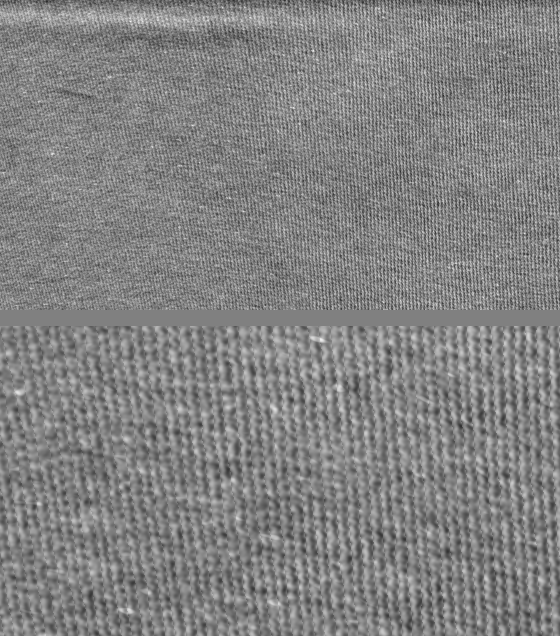
Top, the full canvas; bottom, a detail of the centre.
Write a Shadertoy shader that draws this texture.

```glsl
// Grey heathered rib-knit cloth with a soft fold along the top and a small crease.

const float TAU          = 6.2831853;
const float BASE_GREY    = 0.508;
const float RIB_DENSITY  = 104.0;  // ribs per canvas height, at the left
const float RIB_SPREAD   = 0.06;   // widening of the ribs to the right
const vec2  RIB_LEAN     = vec2(0.24, 0.04);   // left, right
const vec2  RIB_CONTRAST = vec2(0.055, 0.130); // left, right
const vec2  SLUB_RISE    = vec2(0.16, -0.10);  // left, right
const float ROW_DENSITY  = 92.0;   // stitch rows per canvas height
const float ROW_RISE     = 0.25;
const float STITCH_DEPTH = 0.030;
const float GRAIN_DEPTH  = 0.22;
const float SLUB_DEPTH   = 0.155;
const float CLOUD_DEPTH  = 0.050;
const float FLECK_LIGHT  = 0.20;

vec2 hashGradient(vec2 cell) {
    vec3 q = fract(cell.xyx * vec3(0.1031, 0.1030, 0.0973));
    q += dot(q, q.yzx + 33.33);
    float angle = TAU * fract((q.x + q.y) * q.z);
    return vec2(cos(angle), sin(angle));
}

float gradientNoise(vec2 p) {
    vec2 i = floor(p), f = fract(p);
    vec2 w = f * f * f * (f * (f * 6.0 - 15.0) + 10.0);
    vec2 e = vec2(1.0, 0.0);
    float a = dot(hashGradient(i), f);
    float b = dot(hashGradient(i + e.xy), f - e.xy);
    float c = dot(hashGradient(i + e.yx), f - e.yx);
    float d = dot(hashGradient(i + e.xx), f - e.xx);
    return mix(mix(a, b, w.x), mix(c, d, w.x), w.y);
}

float bump(float d, float width) {
    return exp(-d * d / (width * width));
}

// Sine wave that fades out where it gets too fine to resolve
float softWave(float phase, float footprint) {
    return sin(TAU * phase) * (1.0 - smoothstep(0.45, 0.9, footprint));
}

// Ribs leaning most at the left, crossed by slanted staggered stitch rows
float knit(vec2 p, float side, float pixel) {
    float lean = mix(RIB_LEAN.x, RIB_LEAN.y, smoothstep(0.0, 1.3, p.x));
    float wobble = 0.25 * gradientNoise(p * vec2(60.0, 45.0))
                 + 0.35 * gradientNoise(p * 5.0);
    float rib = RIB_DENSITY * (p.x - RIB_SPREAD * p.x * p.x + lean * p.y) + wobble;
    float row = ROW_DENSITY * (p.y - ROW_RISE * p.x) + 0.5 * floor(rib) + wobble;
    float stitch = softWave(row, ROW_DENSITY * pixel);
    float ribWave = softWave(rib + 0.08 * stitch, RIB_DENSITY * pixel);
    float worn = 1.0 + 0.6 * gradientNoise(p * vec2(9.0, 22.0) + 3.0);
    return worn * mix(RIB_CONTRAST.x, RIB_CONTRAST.y, side) * ribWave
         + STITCH_DEPTH * stitch;
}

// Yarn grain, sideways slubs and pale flecks
float heather(vec2 p, float side) {
    vec2 q = vec2(p.x, p.y - mix(SLUB_RISE.x, SLUB_RISE.y, side) * p.x);
    float grain = gradientNoise(q * vec2(115.0, 150.0));
    float slub = 0.65 * gradientNoise(q * vec2(15.0, 68.0) + 17.0)
               + 0.60 * gradientNoise(q * vec2(36.0, 110.0) + 41.0);
    float fleck = smoothstep(0.38, 0.60, gradientNoise(q * vec2(44.0, 85.0) + 71.0));
    return GRAIN_DEPTH * grain + SLUB_DEPTH * slub + FLECK_LIGHT * fleck;
}

// Broad light and shade: clouds, top fold and top edge
float foldShade(vec2 p) {
    float depth = 1.0 - p.y;
    float wave = 0.02 * gradientNoise(vec2(p.x * 3.0, 2.0));
    float fade = 1.0 - smoothstep(0.6, 1.3, p.x);
    float ridge = bump(depth - 0.052 - 0.018 * p.x - wave, 0.024) * mix(0.15, 1.0, fade);
    float hollow = bump(depth - 0.125 - wave, 0.026) * bump(p.x - 0.58, 0.32);
    float edge = 1.0 - smoothstep(0.0, 0.030, depth);
    float glow = bump(length((p - vec2(1.12, 0.76)) * vec2(0.5, 1.0)), 0.10);
    float cloud = gradientNoise(p * vec2(2.2, 4.0) + 9.0)
                + 0.8 * gradientNoise(p * vec2(5.0, 14.0) + 29.0);
    return 0.14 * ridge - 0.08 * hollow - 0.11 * edge + 0.04 * glow
         + CLOUD_DEPTH * cloud;
}

// Short tapered crease: a dark groove below a thin lit lip
float creaseShade(vec2 p) {
    vec2 start = vec2(0.12, 0.725), end = vec2(0.34, 0.672);
    vec2 along = normalize(end - start);
    vec2 local = p - start;
    float t = dot(local, along) / length(end - start);
    float across = dot(local, vec2(-along.y, along.x));
    float taper = smoothstep(0.0, 0.4, t) * (1.0 - smoothstep(0.75, 1.05, t));
    return taper * (0.07 * bump(across - 0.016, 0.009) - 0.15 * bump(across, 0.009));
}

void mainImage(out vec4 fragColor, in vec2 fragCoord) {
    float pixel = 1.0 / iResolution.y;
    vec2 p = fragCoord * pixel;
    float side = smoothstep(0.15, 1.6, p.x);

    float grey = BASE_GREY + foldShade(p) + creaseShade(p);
    grey += knit(p, side, pixel) + heather(p, side);

    fragColor = vec4(vec3(clamp(grey, 0.0, 1.0)), 1.0);
}
```
